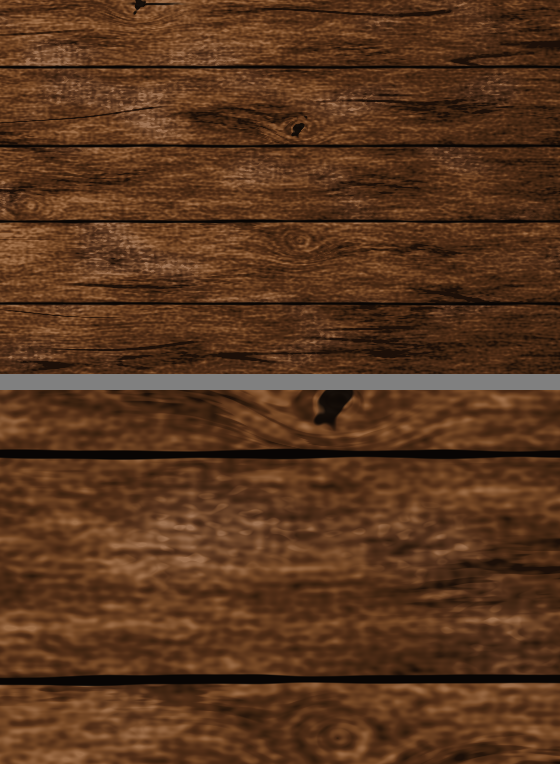
Top: the whole. Bottom: its middle third, enlarged.
Give the GLSL for this texture, as a WebGL 2 fragment shader.

```glsl
#version 300 es
precision highp float;

uniform vec2 u_resolution;
out vec4 outColor;

// Lengths are fractions of the canvas height
#define PLANK_HEIGHT 0.211
#define FIRST_SEAM 0.1875
#define SEAM_WIDTH 0.0078
#define GRAIN 0.36
#define FIBRE 0.42
#define SPECKS 0.42
#define STAINS 0.36
#define CRACKS 0.60
#define FLECKS 0.24
#define KNOT_SPREAD 450.0

const vec3 GAP   = vec3(0.03, 0.02, 0.015);
const vec3 DEEP  = vec3(0.11, 0.06, 0.03);
const vec3 DARK  = vec3(0.23, 0.13, 0.06);
const vec3 MID   = vec3(0.32, 0.18, 0.09);
const vec3 LIGHT = vec3(0.47, 0.29, 0.15);
const vec3 PALE  = vec3(0.62, 0.43, 0.28);
const vec3 DUST  = vec3(0.0, 0.02, 0.045);

// Random gradient for a lattice point
vec2 gradient(vec2 cell) {
  uvec2 n = uvec2(ivec2(cell)) * uvec2(1597334673u, 3812015801u);
  uint h = (n.x ^ n.y) * 1597334673u;
  h = (h ^ (h >> 15)) * 2246822519u;
  h ^= h >> 13;
  return vec2(h & 65535u, h >> 16) / 32767.5 - 1.0;
}

float noise(vec2 p) {
  vec2 i = floor(p), f = p - i;
  vec2 w = f * f * f * (f * (f * 6.0 - 15.0) + 10.0);
  vec2 e = vec2(1.0, 0.0);
  float low  = mix(dot(gradient(i), f), dot(gradient(i + e), f - e), w.x);
  float high = mix(dot(gradient(i + e.yx), f - e.yx), dot(gradient(i + 1.0), f - 1.0), w.x);
  return mix(low, high, w.y);
}

float fbm(vec2 p) {
  float sum = 0.0, amp = 1.0;
  for (int k = 0; k < 3; k++) {
    sum += amp * noise(p);
    p = p * 2.03 + 17.7;
    amp *= 0.6;
  }
  return sum;
}

// Brown scale from deep shadow to worn highlight
vec3 woodColor(float tone) {
  float t = clamp(tone, 0.0, 1.0) * 4.0;
  vec3 c = mix(DEEP, DARK, clamp(t, 0.0, 1.0));
  c = mix(c, MID, clamp(t - 1.0, 0.0, 1.0));
  c = mix(c, LIGHT, clamp(t - 2.0, 0.0, 1.0));
  return mix(c, PALE, clamp(t - 3.0, 0.0, 1.0));
}

// Knots sit mid-length on odd planks and near the left on even ones
vec2 knotCenter(float row) {
  float x = mix(0.145 * row - 0.21, 0.80, mod(row, 2.0));
  float y = mix(0.23, 0.80, step(1.0, abs(row - 2.5)));
  return vec2(x, FIRST_SEAM + (row - 1.0 + y) * PLANK_HEIGHT);
}

void main() {
  vec2 p = gl_FragCoord.xy / u_resolution.y;
  float pixel = 1.0 / u_resolution.y;
  float across = p.x * u_resolution.y / u_resolution.x;

  // Planks with slightly uneven, wavering seams
  float t = (p.y - FIRST_SEAM) / PLANK_HEIGHT + 1.0;
  t -= 0.045 * exp(-4.0 * (t - 2.0) * (t - 2.0));
  t += 0.015 * noise(vec2(p.x * 4.0, floor(t + 0.5) * 5.3));
  float row = floor(t);
  float above = fract(t) * PLANK_HEIGHT;
  float below = PLANK_HEIGHT - above;
  vec2 shift = row * vec2(7.31, 13.17);

  // Grain coordinates curve around the knot
  vec2 d = p - knotCenter(row);
  float r = length(d * vec2(0.7, 1.0));
  float knot = exp(-r * r * KNOT_SPREAD);
  vec2 g = vec2(p.x, mix(p.y, p.y - d.y + r, knot)) + shift;
  g.y += 0.025 * noise(p * vec2(2.5, 7.0) + shift);

  // Light falls off to the right and the bottom
  float tone = 0.68 - 0.28 * across * across - 0.10 * (1.0 - smoothstep(0.0, 0.4, p.y));
  tone += 0.04 * sin(row * 2.4 - 0.9);

  // Broad patches, grain, fibres and specks
  tone += 0.24 * noise(p * vec2(3.0, 9.0) + shift);
  tone += GRAIN * fbm(g * vec2(5.0, 38.0));
  tone += FIBRE * noise(g * vec2(20.0, 135.0));
  tone += SPECKS * noise(p * vec2(85.0, 150.0) + shift);

  // Pale flecks and upright saw marks in worn areas
  float worn = smoothstep(0.02, 0.35, noise(p * vec2(4.0, 8.0) + shift + 31.0));
  float fleck = smoothstep(0.08, 0.28, noise(p * vec2(60.0, 125.0) + 9.0));
  tone += worn * (FLECKS * fleck + 0.3 * noise(p * vec2(95.0, 22.0)));

  // Thin dark streaks gathered in bands
  float band = smoothstep(-0.02, 0.35, noise(g * vec2(2.4, 13.0) + 71.0));
  float streak = smoothstep(-0.05, 0.22, fbm(g * vec2(11.0, 85.0) + 53.0));
  tone -= STAINS * band * (0.35 + streak);

  // Sparse long cracks along the grain
  float crack = 1.0 - smoothstep(0.012, 0.045, abs(noise(g * vec2(1.1, 17.0) + 19.0)));
  tone -= CRACKS * crack * smoothstep(0.08, 0.24, noise(p * vec2(1.7, 9.0) + shift + 43.0));

  // Knot rings, with rotted hearts on the upper planks
  tone += knot * (0.08 + 0.13 * sin(r * 420.0 + 5.0 * noise(d * 30.0)));
  float heart = length(vec2(d.x - 0.4 * d.y, d.y * 0.6)) + 0.02 * noise(d * 65.0 + shift);
  float hole = (1.0 - smoothstep(0.010, 0.015, heart)) * step(2.5, row);
  float split = abs(d.y + 0.008 * noise(vec2(d.x * 25.0, row)));
  split = 1.0 - smoothstep(0.0008, 0.0008 + 1.5 * pixel, split);
  split *= smoothstep(-0.04, 0.0, d.x) * (1.0 - smoothstep(0.06, 0.15, d.x)) * step(3.5, row);

  // Edges: lit upper lip, shaded lower lip
  tone += 0.16 * exp(-below * 150.0) - 0.20 * exp(-above * 130.0);
  float gap = SEAM_WIDTH * (0.45 + 0.35 * noise(vec2(p.x * 14.0, floor(t + 0.5) * 3.7)));
  float seam = 1.0 - smoothstep(gap - pixel, gap + pixel, min(above, below));

  vec3 color = woodColor(tone) + DUST * worn * clamp(tone, 0.0, 1.0);
  color = mix(color, GAP, 0.9 * max(hole, split));
  outColor = vec4(mix(color, GAP, seam), 1.0);
}
```
